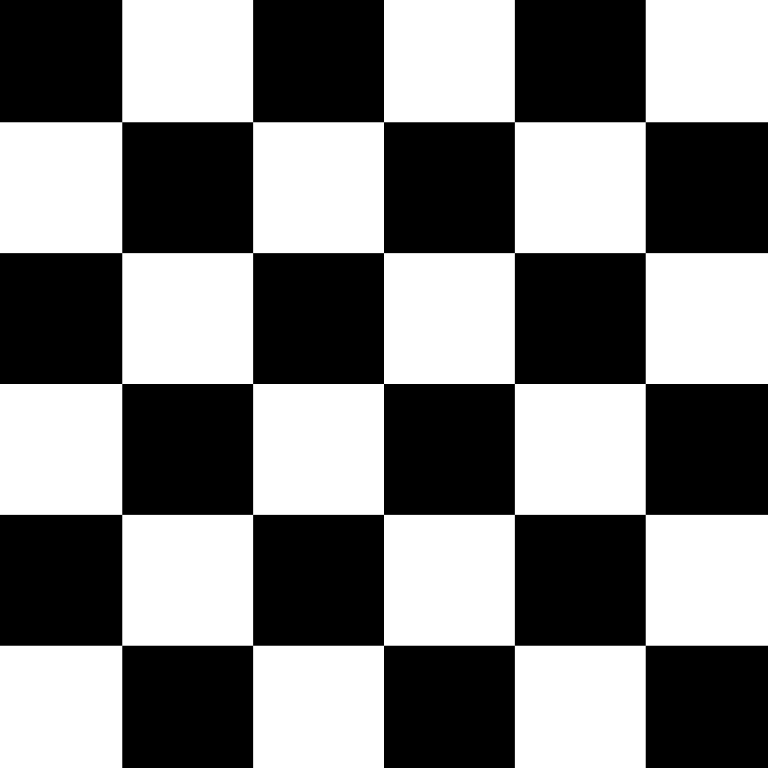
Reproduce this pattern procedurally as a WebGL 1 fragment shader.

```glsl
precision highp float;
// Black and white checkerboard, centred on a cell corner, with cropped outer cells.

uniform vec2 u_resolution;

const float CELL_SIZE = 0.1704;        // side of one square, in canvas heights
const vec3 DARK_COLOR = vec3(0.0);
const vec3 LIGHT_COLOR = vec3(1.0);

// Signed distance to the nearest cell edge per axis, in cells; sign alternates.
vec2 signedEdgeDistance(vec2 cellPos) {
    return 0.5 - abs(mod(cellPos + 0.5, 2.0) - 1.0);
}

// Checker coverage averaged over one pixel: 0 is dark, 1 is light.
float checker(vec2 cellPos, float pixelInCells) {
    vec2 wave = clamp(2.0 * signedEdgeDistance(cellPos) / pixelInCells, -1.0, 1.0);
    return 0.5 + 0.5 * wave.x * wave.y;
}

void main() {
    float canvasSize = u_resolution.y;
    vec2 centered = (gl_FragCoord.xy - 0.5 * u_resolution) / canvasSize;
    float pixelInCells = 1.0 / (canvasSize * CELL_SIZE);

    float light = checker(centered / CELL_SIZE, pixelInCells);
    gl_FragColor = vec4(mix(DARK_COLOR, LIGHT_COLOR, light), 1.0);
}
```
